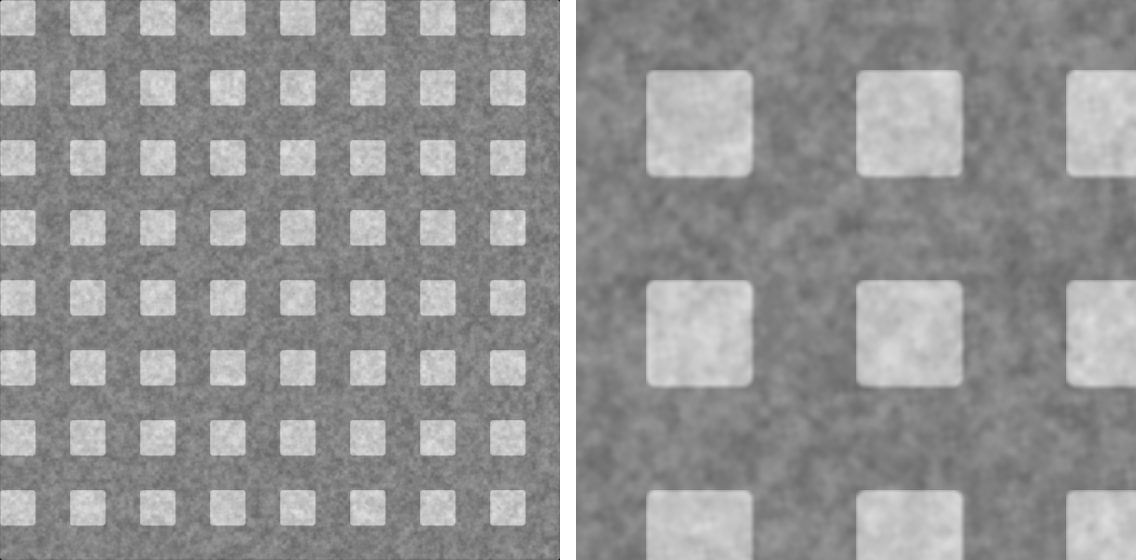
Left, the full canvas; right, a detail of the centre.
Reproduce this pattern procedurally as a Shadertoy shader.

```glsl
// Eight by eight grid of pale, slightly rounded squares on a grey mottled ground.
// Each square is a rounded-box distance in the upper left of its repeated cell;
// layered value noise adds grain, and the sheet has a thin dark rounded border.

const float REPEATS       = 8.0;
const vec2  SQUARE_CENTER = vec2(0.254, 0.746); // in cell units
const float SQUARE_HALF   = 0.254;
const float SQUARE_RADIUS = 0.05;
const float EDGE_SOFTNESS = 0.018;
const vec3  GROUND_COLOR  = vec3(0.506);
const vec3  SQUARE_COLOR  = vec3(0.778);
const float GRAIN_STRENGTH = 0.165;
const float SHEET_RADIUS  = 0.008;              // in canvas units
const float BORDER_WIDTH  = 0.003;
const float BORDER_SHADE  = 0.10;

// Sine-free hash of a lattice point, from 0 to 1.
float hash(vec2 p) {
    vec3 q = fract(vec3(p.xyx) * 0.1031);
    q += dot(q, q.yzx + 33.33);
    return fract((q.x + q.y) * q.z);
}

float valueNoise(vec2 p) {
    vec2 cell = floor(p);
    vec2 f = fract(p);
    f = f * f * (3.0 - 2.0 * f);
    float low  = mix(hash(cell), hash(cell + vec2(1.0, 0.0)), f.x);
    float high = mix(hash(cell + vec2(0.0, 1.0)), hash(cell + 1.0), f.x);
    return mix(low, high, f.y);
}

// Mottled grain centred on zero: blotches, grains and fine speckle.
float grain(vec2 uv) {
    mat2 turn = mat2(0.8, 0.6, -0.6, 0.8);
    float blotch  = valueNoise(turn * uv * 62.0 + 91.0) - 0.5;
    float grains  = valueNoise(uv * 128.0 + 17.0) - 0.5;
    float speckle = valueNoise(turn * uv * 230.0 + 353.0) - 0.5;
    return 0.45 * blotch + 0.65 * grains + 0.35 * speckle;
}

float roundedBox(vec2 p, vec2 halfSize, float radius) {
    vec2 q = abs(p) - halfSize + radius;
    return length(max(q, 0.0)) + min(max(q.x, q.y), 0.0) - radius;
}

void mainImage(out vec4 fragColor, in vec2 fragCoord) {
    vec2 uv = fragCoord / iResolution.xy;
    float pixel = 1.0 / min(iResolution.x, iResolution.y);

    // Repeated squares
    vec2 cell = fract(uv * REPEATS);
    float squareDist = roundedBox(cell - SQUARE_CENTER, vec2(SQUARE_HALF), SQUARE_RADIUS);
    float soft = max(EDGE_SOFTNESS, 0.75 * pixel * REPEATS);
    float square = 1.0 - smoothstep(-soft, soft, squareDist);

    // Surface colour and grain
    vec3 color = mix(GROUND_COLOR, SQUARE_COLOR, square);
    color += GRAIN_STRENGTH * grain(uv);

    // Thin border shade and dark sheet corners
    float sheetDist = roundedBox(uv - 0.5, vec2(0.5), SHEET_RADIUS);
    color *= 1.0 - BORDER_SHADE * smoothstep(-BORDER_WIDTH, 0.0, sheetDist);
    color *= 1.0 - smoothstep(0.0, 1.5 * pixel, sheetDist);

    fragColor = vec4(clamp(color, 0.0, 1.0), 1.0);
}
```
